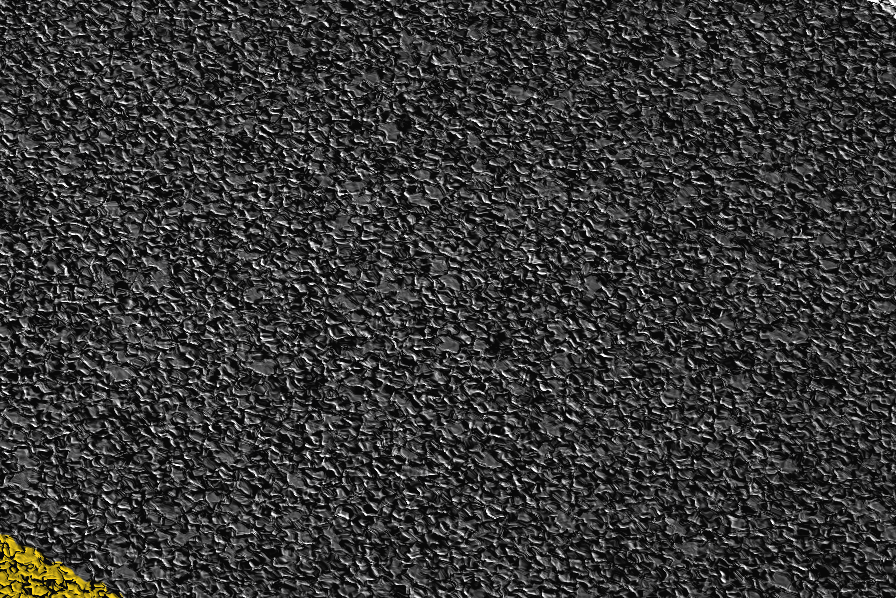
This texture is drawn by a Shadertoy shader. Its source:

```glsl
// Dark rough asphalt under raking light, with worn yellow and white paint in two corners

const vec3 TAR = vec3(0.03);
const vec3 STONE = vec3(1.0, 1.0, 1.005);
const vec3 YELLOW = vec3(0.86, 0.73, 0.1);
const vec3 WHITE = vec3(0.92);
const vec2 GRAIN_AXIS = vec2(0.91, -0.42);
const vec2 TO_LIGHT = vec2(-0.75, -0.66);

vec2 hash2(vec2 p) {
    vec3 q = fract(p.xyx * vec3(0.1031, 0.1030, 0.0973));
    q += dot(q, q.yzx + 33.33);
    return fract((q.xx + q.yz) * q.zy);
}

float noise(vec2 p) {
    vec2 cell = floor(p), f = fract(p);
    f = f * f * (3.0 - 2.0 * f);
    float low = mix(hash2(cell).x, hash2(cell + vec2(1, 0)).x, f.x);
    float high = mix(hash2(cell + vec2(0, 1)).x, hash2(cell + vec2(1, 1)).x, f.x);
    return mix(low, high, f.y);
}

// Flat-topped stones of random height, falling to zero in the gaps between them
float stones(vec2 p, float bevel) {
    vec2 cell = floor(p), f = fract(p);
    float nearest = 8.0, second = 8.0, top = 0.0;
    for (int y = -1; y <= 1; y++) {
        for (int x = -1; x <= 1; x++) {
            vec2 offset = vec2(x, y);
            vec2 seed = hash2(cell + offset);
            float d = length(offset + seed - f);
            if (d < nearest) {
                second = nearest;
                nearest = d;
                top = hash2(cell + offset + 71.0).y;
            } else {
                second = min(second, d);
            }
        }
    }
    return smoothstep(0.0, bevel, second - nearest) * (0.4 + 0.6 * top);
}

// Three sizes of stone and grit, stretched along the grain axis
float roadHeight(vec2 p) {
    p *= 1.0 + 0.12 * p.y;
    vec2 across = vec2(-GRAIN_AXIS.y, GRAIN_AXIS.x);
    vec2 q = vec2(dot(p, GRAIN_AXIS), 1.5 * dot(p, across)) + 9.0;
    q += 0.016 * (vec2(noise(q * 75.0), noise(q * 75.0 + 37.0)) - 0.5);
    float coarse = stones(q * 38.0, 0.5);
    float small = stones(q * 84.0 + 13.0, 0.5);
    float grit = noise(q * 150.0);
    float rough = 0.46 * coarse + 0.42 * small + 0.3 * grit;
    float plate = smoothstep(0.78, 0.95, stones(q * 25.0 + 5.0, 0.4));
    return mix(rough, 0.5 + 0.2 * grit + 0.12 * small, 0.85 * plate);
}

// Broad pool of light, strongest left of the middle
float broadLight(vec2 uv) {
    vec2 d = uv - vec2(0.2, 0.48);
    return 0.85 + 0.27 * exp(-2.2 * dot(d, d));
}

// Paint sticks to the raised stones inside a ragged edge
float paintCover(float inside, float height) {
    return smoothstep(-0.003, 0.003, inside) * smoothstep(0.24, 0.42, height);
}

void mainImage(out vec4 fragColor, in vec2 fragCoord) {
    vec2 uv = fragCoord / iResolution.xy;
    vec2 p = fragCoord / iResolution.y;
    float aspect = iResolution.x / iResolution.y;

    // Relief and slope towards the light
    float height = roadHeight(p);
    vec2 reach = TO_LIGHT * 0.0032;
    float slope = roadHeight(p - reach) - roadHeight(p + reach);

    // Matt stone, bright wet glints and black gaps
    float exposed = smoothstep(0.2, 0.58, height);
    float glint = max(slope - 0.16, 0.0);
    float lit = max(0.27 + 0.66 * slope + 0.4 * glint, 0.0);
    vec3 color = TAR + STONE * lit * exposed * broadLight(uv);

    // Corner markings
    float ragged = 0.016 * (noise(p * 70.0) - 0.5);
    float yellowInside = 0.111 - p.y - 0.54 * p.x + ragged;
    float whiteInside = p.y - 1.0 + 0.027 - 0.54 * (aspect - p.x) + ragged;
    float paintLight = clamp(0.85 + 0.8 * slope, 0.2, 1.15);
    color = mix(color, YELLOW * paintLight, paintCover(yellowInside, height));
    color = mix(color, WHITE * paintLight, paintCover(whiteInside, height));

    fragColor = vec4(clamp(color, 0.0, 1.0), 1.0);
}
```
